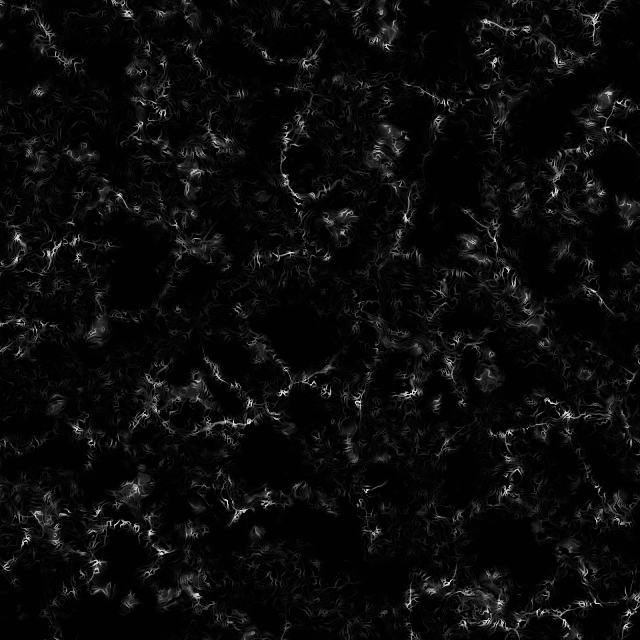
Write a WebGL 2 fragment shader that draws this texture.

```glsl
#version 300 es
precision highp float;
// Black marble: broken pale veins around dark cells, with rippled filaments and streaked smudges.

#define CELLS 8.5            // dark cells across the canvas
#define CELL_BEND 0.05       // how far the cell borders wander
#define VEIN_WIDTH 0.0025    // half width of the sharp veins
#define HALO_WIDTH 0.011     // reach of the filaments around a vein
#define LINE_WIDTH 0.0020    // half width of a filament
#define RIPPLE_SCALE 24.0    // frequency of the rippled filaments
#define PATCH_SCALE 13.0     // frequency of the smudges
#define VEIN_LIGHT 0.45
#define FILAMENT_LIGHT 0.95
#define SMUDGE_LIGHT 0.26
#define STRAY_LIGHT 0.2      // filaments inside the dark cells
#define BASE_LIGHT 0.003

uniform vec2 u_resolution;
out vec4 fragColor;

vec2 hash2(vec2 p) {
    vec3 h = fract(p.xyx * vec3(0.1031, 0.1030, 0.0973));
    h += dot(h, h.yzx + 33.33);
    return fract((h.xx + h.yz) * h.zy);
}

float cornerSlope(vec2 cell, vec2 offset) {
    float angle = 6.2832 * hash2(cell + 57.0).x;
    return dot(vec2(cos(angle), sin(angle)), offset);
}

// Gradient noise, roughly -0.7 to 0.7
float noise(vec2 p) {
    vec2 i = floor(p), f = p - i;
    vec2 s = f * f * f * (f * (f * 6.0 - 15.0) + 10.0);
    vec2 e = vec2(1.0, 0.0);
    float low = mix(cornerSlope(i, f), cornerSlope(i + e.xy, f - e.xy), s.x);
    float high = mix(cornerSlope(i + e.yx, f - e.yx), cornerSlope(i + e.xx, f - e.xx), s.x);
    return mix(low, high, s.y);
}

float fbm(vec2 p) {
    float sum = 0.0, weight = 1.0;
    for (int i = 0; i < 4; i++) {
        sum += weight * noise(p);
        p = mat2(1.6, 1.2, -1.2, 1.6) * p + 7.3;
        weight *= 0.5;
    }
    return sum;
}

vec2 fbm2(vec2 p) {
    return vec2(fbm(p), fbm(p + 41.7));
}

// Distance to the nearest border between scattered cells
float borderDistance(vec2 p) {
    vec2 i = floor(p), f = p - i, nearest = vec2(0.0);
    float best = 9.0, border = 9.0;
    for (int y = -1; y <= 1; y++)
    for (int x = -1; x <= 1; x++) {
        vec2 c = vec2(x, y);
        vec2 r = c + hash2(i + c) - f;
        if (dot(r, r) < best) { best = dot(r, r); nearest = r; }
    }
    for (int y = -2; y <= 2; y++)
    for (int x = -2; x <= 2; x++) {
        vec2 c = vec2(x, y);
        vec2 r = c + hash2(i + c) - f;
        vec2 gap = r - nearest;
        if (dot(gap, gap) > 0.0001)
            border = min(border, dot(0.5 * (nearest + r), normalize(gap)));
    }
    return border;
}

// Thin contour lines of a field, with a width in canvas units
float contours(float field, float levels) {
    float slope = length(vec2(dFdx(field), dFdy(field))) * u_resolution.y;
    float offset = abs(fract(field * levels) - 0.5) / levels;
    return 1.0 - smoothstep(0.0, LINE_WIDTH, offset / max(slope, 8.0));
}

void main() {
    vec2 uv = gl_FragCoord.xy / u_resolution.y;

    // Broken veins along bent cell borders
    vec2 bent = uv + CELL_BEND * fbm2(uv * 6.0) + 0.004 * fbm2(uv * 38.0);
    float border = borderDistance(bent * CELLS) / CELLS;
    float presence = smoothstep(-0.25, 0.25, noise(uv * 9.0 + 3.1));
    float breaks = smoothstep(-0.1, 0.4, noise(uv * 27.0 + 9.4));
    float vein = (1.0 - smoothstep(0.0, VEIN_WIDTH, border)) * presence * (0.12 + breaks);
    float halo = exp(-border * border / (HALO_WIDTH * HALO_WIDTH)) * presence;

    // Scattered smudges with ragged edges
    float cloud = noise(uv * PATCH_SCALE + 19.6) + 0.45 * noise(uv * 37.0 + 5.2);
    float smudge = smoothstep(0.12, 0.48, cloud);

    // Rippled filaments, coarse and fine
    vec2 flow = uv * RIPPLE_SCALE + 1.0 * fbm2(uv * 17.0 + 2.7);
    float ripple = noise(flow);
    float coarse = contours(ripple, 3.6);
    float fine = contours(noise(flow * 2.1 + 11.0), 2.0);
    float sparkle = smoothstep(-0.3, 0.5, noise(uv * 64.0 + 6.8));
    float filament = max(coarse, 0.85 * fine) * (0.14 + sparkle * sparkle);

    // Faint filaments stray into the dark cells
    float stray = STRAY_LIGHT * smoothstep(-0.12, 0.3, noise(uv * 8.0 + 23.0));
    float density = max(max(halo, 0.6 * smudge), stray);
    float streak = smoothstep(-0.25, 0.4, noise(flow * vec2(1.2, 2.6) + 4.0));
    float glow = smudge * smudge * streak * (0.5 + 0.5 * sparkle);

    float light = BASE_LIGHT + VEIN_LIGHT * vein + FILAMENT_LIGHT * filament * density + SMUDGE_LIGHT * glow;
    fragColor = vec4(vec3(min(light, 0.85)), 1.0);
}
```
